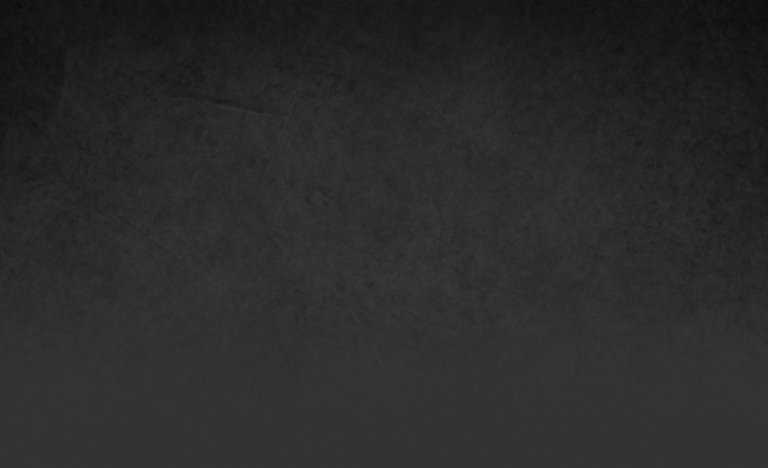
This texture is drawn by a WebGL 2 fragment shader. Its source:

```glsl
#version 300 es
precision highp float;
uniform vec2 u_resolution;
out vec4 fragColor;

float hash(ivec2 cell) {
  uvec2 q = uvec2(cell + 4096) * uvec2(1597u, 3813u);
  uint n = (q.x ^ (q.y >> 1u) ^ (q.y << 7u)) * 747797u + 28913u;
  n = ((n >> 15u) ^ n) * 277803u;
  n = ((n >> 13u) ^ n) * 668265u;
  return float((n >> 8u) & 65535u) / 65535.0;
}

float noise(vec2 p) {
  ivec2 i = ivec2(floor(p));
  vec2 f = fract(p);
  f = f * f * (3.0 - 2.0 * f);
  return mix(mix(hash(i), hash(i + ivec2(1, 0)), f.x),
             mix(hash(i + ivec2(0, 1)), hash(i + ivec2(1, 1)), f.x), f.y);
}

float fbm(vec2 p) {
  float sum = 0.0, weight = 0.5;
  for (int octave = 0; octave < 5; octave++) {
    sum += weight * noise(p);
    p = mat2(1.6, 1.2, -1.2, 1.6) * p + 7.3;
    weight *= 0.5;
  }
  return sum;
}

// x: signed side of the segment, y: distance to it
vec2 segment(vec2 p, vec2 a, vec2 b) {
  vec2 d = b - a, q = p - a;
  float along = clamp(dot(q, d) / dot(d, d), 0.0, 1.0);
  return vec2((d.x * q.y - d.y * q.x) / length(d), length(q - d * along));
}

float ridge(vec2 p, vec2 a, vec2 b, float width) {
  float d = segment(p, a, b).y / width;
  return exp(-d * d);
}

float blob(vec2 p, vec2 center, vec2 size) {
  vec2 d = (p - center) / size;
  return exp(-dot(d, d));
}

void main() {
  vec2 uv = gl_FragCoord.xy / u_resolution;
  vec2 p = uv * vec2(1.641, 1.0);
  float x = uv.x * 2.0 - 1.0;

  // Vertical falloff with darker sides toward the top
  float tone = mix(0.201, 0.188, smoothstep(0.05, 0.6, uv.y));
  tone -= 0.022 * smoothstep(0.5, 0.82, uv.y);
  tone -= 0.072 * smoothstep(0.72, 1.03, uv.y);
  float side = pow(abs(x + 0.03), 2.4);
  tone -= 0.06 * side * smoothstep(0.15, 0.75, uv.y) * (1.0 - 0.55 * smoothstep(0.75, 1.0, uv.y));
  tone += 0.009 * blob(p, vec2(0.62, 0.72), vec2(0.4, 0.2));

  // Worn stone: broad stains, flakes, pits and grain
  float wear = smoothstep(0.02, 0.5, uv.y) * (1.0 - 0.2 * smoothstep(0.8, 1.0, uv.y));
  vec2 warp = vec2(fbm(p * 7.0), fbm(p * 7.0 + 31.0)) - 0.5;
  vec2 q = p + warp * 0.09;
  float stain = fbm(q * 5.0 + 3.0) - 0.48;
  float flake = fbm(q * 26.0 + 11.0) - 0.48;
  float speckle = fbm(q * 80.0 + 23.0) - 0.48;
  float pits = smoothstep(0.54, 0.68, fbm(q * 80.0 + 50.0)) * smoothstep(0.38, 0.6, fbm(p * 6.0 + 19.0));
  float grain = noise(p * 190.0) + noise(p * 310.0 + 5.0) - 1.0;
  tone += wear * (0.036 * stain + 0.03 * flake + 0.045 * speckle - 0.02 * pits);
  tone += grain * mix(0.003, 0.018, wear);

  // Curved fold at the upper left, shaded on its outer side
  vec2 c = p + warp * 0.025;
  float bend = c.x - 0.155 + 1.7 * pow(max(0.9 - c.y, 0.0), 2.0);
  float span = smoothstep(0.67, 0.75, c.y) * (1.0 - smoothstep(0.87, 0.93, c.y));
  tone += span * (0.013 * exp(-pow(bend / 0.006, 2.0)) - 0.02 * smoothstep(0.0, -0.02, bend) * exp(bend * 7.0));
  tone += 0.009 * ridge(c, vec2(0.15, 0.893), vec2(0.29, 0.925), 0.005);

  // Raised sliver with a shadow above it
  vec2 lip = segment(c, vec2(0.385, 0.79), vec2(0.577, 0.754));
  float shade = smoothstep(-0.002, 0.005, lip.x) * exp(-lip.y / 0.018);
  tone += 0.018 * ridge(c, vec2(0.45, 0.773), vec2(0.577, 0.752), 0.0035) - 0.032 * shade;

  // Diagonal cracks: a pale edge beside a dark one
  for (int i = 0; i < 2; i++) {
    vec2 s = c + float(i) * vec2(0.005, 0.006);
    float crack = ridge(s, vec2(0.256, 0.551), vec2(0.385, 0.444), 0.004)
                + ridge(s, vec2(0.577, 0.498), vec2(0.641, 0.423), 0.004)
                + ridge(s, vec2(0.641, 0.423), vec2(0.737, 0.355), 0.004)
                + ridge(s, vec2(0.737, 0.355), vec2(0.82, 0.215), 0.004);
    tone += (i == 0 ? 0.014 : -0.015) * crack * smoothstep(0.2, 0.6, noise(p * 22.0));
  }

  // Chipped spot near the middle and a small ring at the right
  float chips = smoothstep(0.45, 0.7, noise(q * 95.0 + 9.0));
  tone -= 0.055 * chips * blob(p, vec2(0.685, 0.578), vec2(0.034, 0.022));
  tone += 0.014 * blob(p, vec2(0.685, 0.592), vec2(0.01, 0.004));
  vec2 r = p - vec2(1.588, 0.6);
  float ring = exp(-pow((length(r) - 0.014) / 0.004, 2.0));
  tone += 0.026 * ring * smoothstep(-0.012, 0.008, r.x + r.y);

  // Cool tint over the lit upper area
  float cool = blob(p, vec2(0.72, 0.68), vec2(0.55, 0.3));
  vec3 color = tone * vec3(1.0) + vec3(-0.002, -0.001, 0.005) * cool;
  color.b += 0.004 * smoothstep(0.6, 1.0, uv.y);
  fragColor = vec4(clamp(color, 0.0, 1.0), 1.0);
}
```
